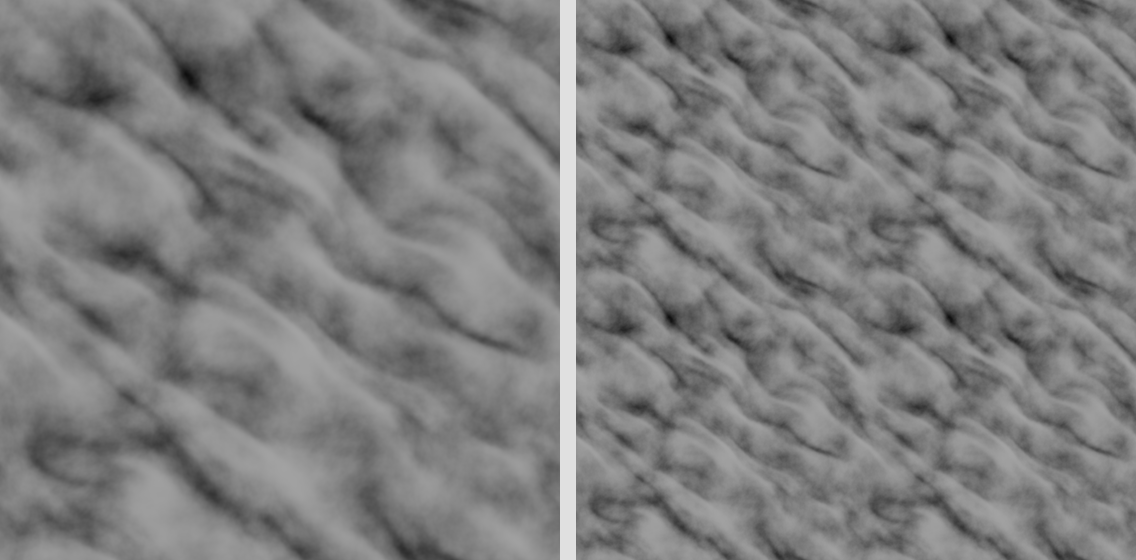
Left, the tile; right, the same tile 2 across and 2 down.
A Shadertoy shader for this texture:

```glsl
// Soft grey mottled relief with diagonal streaks running down to the right.
// Sheared, warped gradient noise makes the streaks; finer isotropic noise adds
// a cloudy grain. Every lattice wraps on whole cells, so the square tiles.

const vec2  STREAK_CELLS = vec2(8.0, 6.0);  // cells across and along the streaks
const float STREAK_DETAIL = 0.40;           // weight of the second streak octave
const float WARP_CELLS = 5.0;
const float WARP_AMOUNT = 0.045;            // bend of the streaks, canvas units
const float LEAN = 0.028;                   // steepens the upper right flanks
const float GRAIN_CELLS = 10.0;
const float GRAIN_AMOUNT = 0.45;
const float GRAIN_GAIN = 0.52;
const int   GRAIN_OCTAVES = 5;
const float MID_GREY = 0.502;
const float CONTRAST = 0.33;
const float DARK_SKEW = 0.20;               // deepens hollows, flattens highlights

// Random unit vector for a lattice cell
vec2 cellGradient(vec2 cell, uint seed) {
    uint h = uint(cell.x) * 1597u + uint(cell.y) * 51749u + seed * 7919u;
    h = (h ^ (h >> 15)) * 73244475u;
    h = (h ^ (h >> 13)) * 73244475u;
    h ^= h >> 16;
    float angle = float(h & 65535u) / 65536.0 * 6.28318;
    return vec2(cos(angle), sin(angle));
}

// Gradient noise that wraps after the given number of cells
float wrapNoise(vec2 uv, vec2 cells, uint seed) {
    vec2 p = uv * cells + 0.37 * float(seed);
    vec2 i = floor(p);
    vec2 f = p - i;
    vec2 lo = mod(i, cells);
    vec2 hi = mod(i + 1.0, cells);
    vec2 s = f * f * f * (f * (f * 6.0 - 15.0) + 10.0);
    float a = dot(cellGradient(lo, seed), f);
    float b = dot(cellGradient(vec2(hi.x, lo.y), seed), f - vec2(1.0, 0.0));
    float c = dot(cellGradient(vec2(lo.x, hi.y), seed), f - vec2(0.0, 1.0));
    float d = dot(cellGradient(hi, seed), f - 1.0);
    return mix(mix(a, b, s.x), mix(c, d, s.x), s.y);
}

// An integer shear stretches the cells along the falling diagonal
float streaks(vec2 uv) {
    vec2 sheared = vec2(uv.x + uv.y, uv.y);
    return wrapNoise(sheared, STREAK_CELLS, 1u)
         + STREAK_DETAIL * wrapNoise(sheared, STREAK_CELLS * 2.0, 2u);
}

float grain(vec2 uv) {
    float sum = 0.0;
    float weight = 1.0;
    float cells = GRAIN_CELLS;
    for (int k = 0; k < GRAIN_OCTAVES; k++) {
        sum += weight * wrapNoise(uv, vec2(cells), uint(k) + 5u);
        weight *= GRAIN_GAIN;
        cells *= 2.0;
    }
    return sum;
}

void mainImage(out vec4 fragColor, in vec2 fragCoord) {
    vec2 uv = fragCoord / iResolution.xy;

    // Bend the streaks, then push bright ridges toward the upper right
    vec2 bend = vec2(wrapNoise(uv, vec2(WARP_CELLS), 3u),
                     wrapNoise(uv, vec2(WARP_CELLS), 4u));
    vec2 warped = uv + WARP_AMOUNT * bend;
    float ridge = streaks(warped - LEAN * streaks(warped));

    // Grain is calmer on the bright ridges
    float roughness = mix(1.0, 0.6, smoothstep(0.0, 0.45, ridge));
    float height = ridge + GRAIN_AMOUNT * roughness * grain(uv + 0.5 * WARP_AMOUNT * bend);

    float grey = MID_GREY + CONTRAST * height - DARK_SKEW * height * height;
    fragColor = vec4(vec3(clamp(grey, 0.0, 1.0)), 1.0);
}
```
